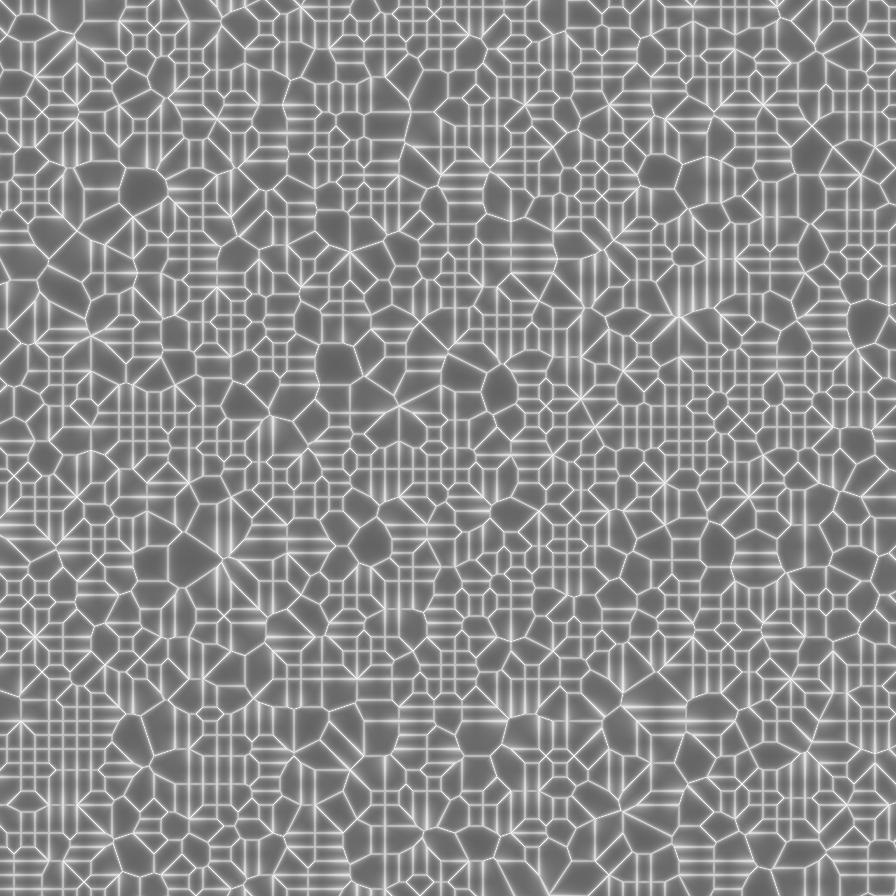
Reproduce this pattern procedurally as a three.js fragment shader.

```glsl
// Grey web of cell borders around random sites on a square lattice.
// Sites come as short rows, short columns and singles, so that the borders
// run in stripes, grids and diagonals; they glow by the gap F2 - F1.

varying vec2 vUv;

const float LATTICE = 64.0;      // lattice steps across the canvas
const int REACH = 4;             // search radius in lattice steps
const float RUN_LENGTH = 3.0;    // sites in one row or column
const float ROW_SHARE = 0.19;
const float COLUMN_SHARE = 0.15;
const float SINGLE_SHARE = 0.12;

const float FLOOR_GREY = 0.36;
const float GLOW = 0.062;
const float BORDER_WIDTH = 0.1;  // softness of the border peak

float hash(vec2 p, float seed) {
    vec3 q = fract(vec3(p.xyx + seed) * vec3(0.1031, 0.1030, 0.0973));
    q += dot(q, q.yzx + 33.33);
    return fract((q.x + q.y) * q.z);
}

// True where a site belongs to a filled run along the first axis
bool inRun(vec2 site, float share, float seed) {
    float shift = floor(RUN_LENGTH * hash(vec2(site.y, 7.0), seed));
    float run = floor((site.x + shift) / RUN_LENGTH);
    return hash(vec2(run, site.y), seed + 11.0) < share;
}

bool isFilled(vec2 site) {
    return inRun(site, ROW_SHARE, 3.0)
        || inRun(site.yx, COLUMN_SHARE, 41.0)
        || hash(site, 83.0) < SINGLE_SHARE;
}

// Distances to the nearest and the second nearest filled site
vec2 nearestTwo(vec2 p) {
    vec2 centre = floor(p + 0.5);
    vec2 nearest = vec2(float(REACH) + 1.0);
    for (int j = -REACH; j <= REACH; j++) {
        for (int i = -REACH; i <= REACH; i++) {
            vec2 site = centre + vec2(float(i), float(j));
            if (isFilled(site + 100.0)) {
                float d = length(p - site);
                nearest.y = min(nearest.y, max(nearest.x, d));
                nearest.x = min(nearest.x, d);
            }
        }
    }
    return nearest;
}

// Bright narrow peak at a zero gap with a long falling tail
float borderGlow(float gap, float width, float strength) {
    return strength / (gap + width);
}

void main() {
    vec2 nearest = nearestTwo(vUv * LATTICE);
    float gap = nearest.y - nearest.x;
    float grey = FLOOR_GREY + borderGlow(gap, BORDER_WIDTH, GLOW);
    gl_FragColor = vec4(vec3(grey), 1.0);
}
```
